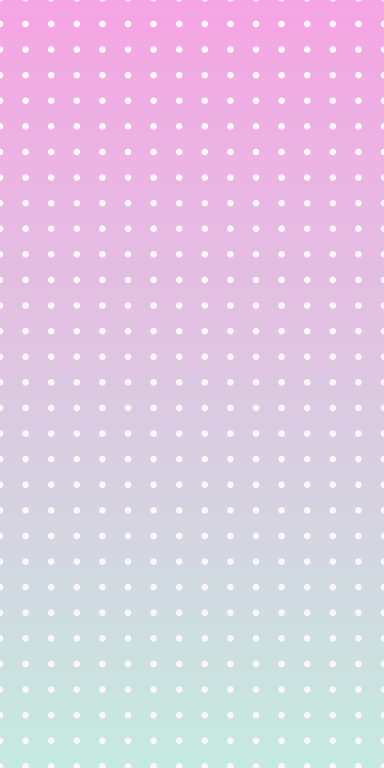
Give the GLSL for this pattern, as a WebGL 2 fragment shader.

```glsl
#version 300 es
precision highp float;
// Small pale dots on a square grid over a vertical mint-to-pink gradient.
// The grid is made by folding the plane into cells with fract; each cell
// holds one disc drawn from its signed distance.

uniform vec2 u_resolution;
out vec4 fragColor;

const float DOTS_ACROSS = 15.0;
const float DOT_RADIUS = 0.129;               // in cells
const vec2 GRID_OFFSET = vec2(0.0, 0.065);    // in cells

const vec3 MINT = vec3(0.773, 0.919, 0.878);
const vec3 PINK = vec3(0.963, 0.645, 0.893);
const vec3 DOT_COLOUR = vec3(0.985, 0.967, 0.977);

// Signed distance to the nearest disc, centred on integer grid points
float dotGridDistance(vec2 p, float radius) {
    vec2 local = fract(p + 0.5) - 0.5;
    return length(local) - radius;
}

// Coverage of a shape, softened over one pixel
float coverage(float signedDistance, float pixelSize) {
    return clamp(0.5 - signedDistance / pixelSize, 0.0, 1.0);
}

// Linear blend from bottom to top
vec3 verticalGradient(float height, vec3 bottom, vec3 top) {
    return mix(bottom, top, clamp(height, 0.0, 1.0));
}

void main() {
    vec2 uv = gl_FragCoord.xy / u_resolution;

    // Square cells, scaled by the canvas width
    float pixelSize = DOTS_ACROSS / u_resolution.x;
    vec2 cellPos = gl_FragCoord.xy * pixelSize - GRID_OFFSET;

    vec3 background = verticalGradient(uv.y, MINT, PINK);
    float dotMask = coverage(dotGridDistance(cellPos, DOT_RADIUS), pixelSize);

    fragColor = vec4(mix(background, DOT_COLOUR, dotMask), 1.0);
}
```
